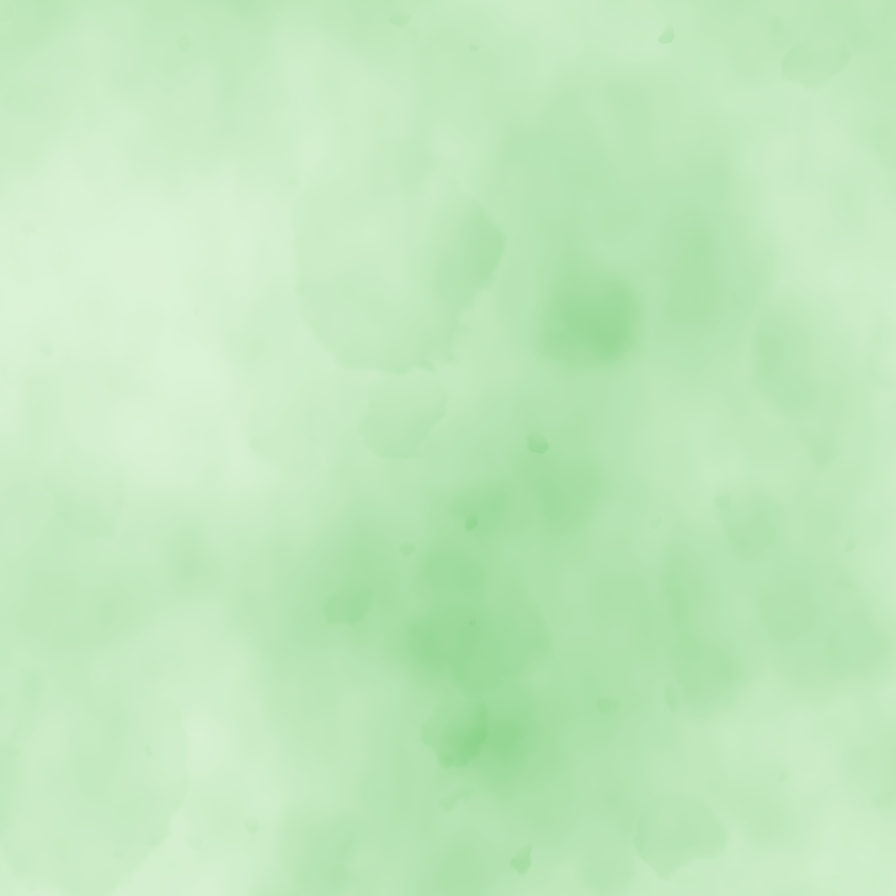
This texture is drawn by a Shadertoy shader. Its source:

```glsl
// Pale green watercolour wash with soft clouds, scalloped blots and a few specks.

const vec3 PAPER_TINT = vec3(0.865, 0.952, 0.845);
const vec3 DEEP_GREEN = vec3(0.520, 0.815, 0.520);

const float BASE_PIGMENT  = 0.15;
const float BAND_PIGMENT  = 0.30;   // extra pigment in the slanted dark band
const float BAND_WIDTH    = 0.25;
const float BAND_FOOT     = 0.55;   // where the band meets the lower edge
const float BAND_SLANT    = 0.20;
const vec2  CLOUD_FREQ    = vec2(3.4, 2.7);
const float CLOUD_AMOUNT  = 0.62;
const float RAGGED_FREQ   = 13.0;   // frays the outlines of blots
const float RAGGED_AMOUNT = 0.05;
const float MOTTLE_FREQ   = 28.0;
const float MOTTLE_AMOUNT = 0.035;

// Integer hash: two values in 0..1 for a lattice cell
vec2 hash2(vec2 cell, float seed) {
    uvec2 h = uvec2(ivec2(cell) + 4096) * uvec2(1597u, 3571u);
    uint n = (h.x ^ (h.y * 2053u)) + uint(seed) * 7919u;
    n = (n ^ (n >> 15)) * 73244475u;
    n = (n ^ (n >> 13)) * 73244475u;
    n ^= n >> 16;
    return vec2(n & 65535u, n >> 16) / 65535.0;
}

float cornerSlope(vec2 cell, vec2 offset) {
    float angle = 6.2832 * hash2(cell, 1.0).x;
    return dot(vec2(cos(angle), sin(angle)), offset);
}

float gradientNoise(vec2 p) {
    vec2 i = floor(p), f = p - i;
    vec2 u = f * f * f * (f * (f * 6.0 - 15.0) + 10.0);
    vec2 e = vec2(1.0, 0.0);
    float low  = mix(cornerSlope(i, f), cornerSlope(i + e, f - e), u.x);
    float high = mix(cornerSlope(i + e.yx, f - e.yx), cornerSlope(i + 1.0, f - 1.0), u.x);
    return mix(low, high, u.y);
}

float fbm(vec2 p) {
    float sum = 0.0, amplitude = 0.5;
    for (int octave = 0; octave < 4; octave++) {
        sum += amplitude * gradientNoise(p);
        p = mat2(0.8, 0.6, -0.6, 0.8) * p * 2.03 + 17.3;
        amplitude *= 0.5;
    }
    return sum;
}

// Scattered blots, firm along the lower rim and dissolving upward
float blots(vec2 p, float freq, float chance, float maxRadius, float seed) {
    p *= freq;
    vec2 home = floor(p);
    float pigment = 0.0;
    for (int y = -1; y <= 1; y++) {
        for (int x = -1; x <= 1; x++) {
            vec2 cell = home + vec2(x, y);
            vec2 look = hash2(cell, seed + 1.0);
            vec2 shape = hash2(cell, seed + 2.0);
            vec2 delta = p - cell - hash2(cell, seed);
            float radius = maxRadius * mix(0.45, 1.0, shape.x);
            float softness = maxRadius * mix(0.06, 0.5, shape.y);
            float d = length(delta * vec2(1.0, 0.85)) - radius;
            float body = 1.0 - smoothstep(-softness, softness, d);
            float settle = 1.0 - smoothstep(-0.3 * radius, 1.2 * radius, delta.y);
            float strength = step(look.x, chance) * mix(0.35, 1.0, look.y);
            pigment = max(pigment, strength * body * mix(0.25, 1.0, settle));
        }
    }
    return pigment;
}

void mainImage(out vec4 fragColor, in vec2 fragCoord) {
    vec2 uv = fragCoord / iResolution.y;

    // Broad slanted band, wider and deeper toward the lower edge
    float across = (uv.x - BAND_FOOT - BAND_SLANT * uv.y) / BAND_WIDTH;
    float band = exp(-across * across) * mix(1.15, 0.8, uv.y);

    // Soft clouds of pigment
    float cloud = fbm(uv * CLOUD_FREQ + 5.7);
    float wash = BASE_PIGMENT + BAND_PIGMENT * band + CLOUD_AMOUNT * cloud;

    // Blots at three sizes, stronger where the wash is wet
    vec2 fray = vec2(fbm(uv * RAGGED_FREQ), fbm(uv * RAGGED_FREQ + 41.0));
    vec2 ragged = uv + RAGGED_AMOUNT * fray;
    float wet = 0.5 + 0.8 * band;
    float pigment = wash;
    pigment += 0.20 * wet * blots(ragged, 4.5, 0.55, 0.50, 10.0);
    pigment += 0.13 * wet * blots(ragged, 10.0, 0.45, 0.48, 20.0);
    pigment += 0.14 * wet * blots(ragged, 24.0, 0.06, 0.28, 30.0);

    // Faint upright mottling of the paper
    pigment += MOTTLE_AMOUNT * gradientNoise(uv * MOTTLE_FREQ * vec2(1.3, 0.7));

    // Ease the palest areas toward the paper instead of clipping them
    pigment = 0.5 * (pigment + sqrt(pigment * pigment + 0.006));
    fragColor = vec4(mix(PAPER_TINT, DEEP_GREEN, min(pigment, 1.0)), 1.0);
}
```
